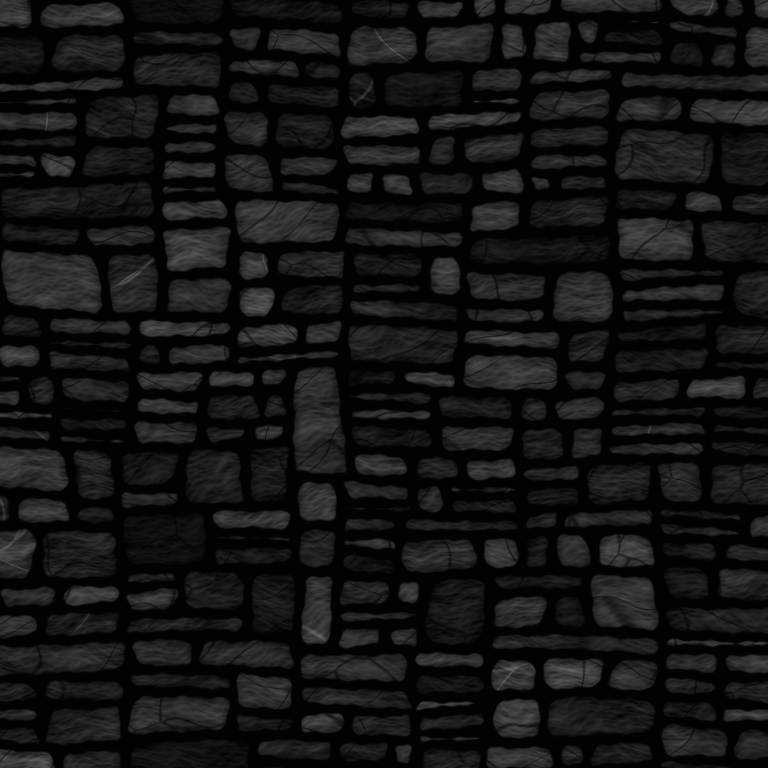
Give the GLSL for this texture, as a Shadertoy shader.

```glsl
float hash(vec2 p) {
    vec3 q = fract(p.xyx * vec3(.1031, .1030, .0973));
    q += dot(q, q.yzx + 33.33);
    return fract((q.x + q.y) * q.z);
}

vec2 hash2(vec2 p) {
    return vec2(hash(p), hash(p + 57.31));
}

// Cellular noise: nearest and second nearest distance
vec2 cellular(vec2 p) {
    vec2 cell = floor(p), nearest = vec2(9.);
    for (int j = -1; j <= 1; j++)
    for (int i = -1; i <= 1; i++) {
        vec2 c = cell + vec2(i, j);
        float d = length(c + hash2(c) - p);
        nearest = d < nearest.x ? vec2(d, nearest.x) : vec2(nearest.x, min(nearest.y, d));
    }
    return nearest;
}

// Layered slate surface, stretched along the bedding
float strata(vec2 p) {
    p.y += .006 * sin(p.x * 31. + 2. * sin(p.y * 23.)) + .002 * sin(p.x * 97. + p.y * 60.);
    float height = 0., amp = .5;
    vec2 freq = vec2(8., 25.);
    for (int k = 0; k < 4; k++) {
        height += amp * cellular(p * freq + float(k) * 19.7).x;
        freq *= vec2(2.15, 1.95);
        amp *= .8;
    }
    return height;
}

float wallShift(vec2 vertex) {
    return .8 * (hash(vertex + 41.) - .5);
}

// Interlocking rectangles: walls alternate direction at each lattice vertex
void findBlock(vec2 p, out vec2 lo, out vec2 hi, out vec2 id) {
    vec2 grid = vec2(6., 8.), g = p * grid;
    lo = floor(g); hi = lo + 1.; id = lo;
    for (int j = -1; j <= 1; j++)
    for (int i = -1; i <= 1; i++) {
        vec2 c = floor(g) + vec2(i, j);
        float s00 = wallShift(c), s10 = wallShift(c + vec2(1, 0));
        float s01 = wallShift(c + vec2(0, 1)), s11 = wallShift(c + 1.);
        bool even = mod(c.x + c.y, 2.) < .5;
        vec2 a = c + (even ? vec2(s01, s00) : vec2(s00, s10));
        vec2 b = c + 1. + (even ? vec2(s10, s11) : vec2(s11, s01));
        if (all(lessThanEqual(a, g)) && all(lessThan(g, b))) { lo = a; hi = b; id = c; }
    }
    lo /= grid;
    hi /= grid;
}

// Random cuts turn large blocks into single stones
void splitBlock(vec2 p, inout vec2 lo, inout vec2 hi, inout vec2 id) {
    for (int k = 0; k < 4; k++) {
        vec2 size = hi - lo, rnd = hash2(id + 7.7);
        if (size.x * size.y < mix(.003, .013, rnd.x * rnd.x)) break;
        bool upright = size.x > size.y * mix(1.5, 3.4, hash(id + 3.1));
        vec2 cut = mix(lo, hi, .28 + .44 * rnd.y);
        bool upper = upright ? p.x > cut.x : p.y > cut.y;
        if (upright) { if (upper) lo.x = cut.x; else hi.x = cut.x; }
        else { if (upper) lo.y = cut.y; else hi.y = cut.y; }
        id = floor(hash2(id + (upper ? 13.3 : 29.9)) * 500.);
    }
}

// Signed distance to a rounded, slightly skewed stone
float stoneDistance(vec2 p, vec2 lo, vec2 hi, vec2 id) {
    vec2 halfSize = .5 * (hi - lo), q = p - .5 * (lo + hi), along = q / halfSize;
    vec2 skewA = hash2(id + 1.3) - .5, skewB = hash2(id + 8.9) - .5;
    vec2 skew = vec2(.013, .007);
    vec2 edge = max(q + skew * skewA * along.yx, -q + skew * skewB * along.yx) - halfSize + .0067;
    edge += .0012 * sin(p.yx * 110. + id) + .0007 * sin(p.yx * 270. + id.yx);
    float radius = min(.006 + .016 * hash(id + 4.4), .45 * min(halfSize.x, halfSize.y));
    edge += radius;
    return length(max(edge, 0.)) + min(max(edge.x, edge.y), 0.) - radius;
}

void mainImage(out vec4 fragColor, in vec2 fragCoord) {
    vec2 uv = fragCoord / iResolution.y;
    vec2 p = uv + .004 * sin(uv.yx * vec2(17., 13.) + 1.5 * sin(uv * 9.));

    vec2 lo, hi, id;
    findBlock(p, lo, hi, id);
    splitBlock(p, lo, hi, id);
    float d = stoneDistance(p, lo, hi, id);

    // Each stone has its own tone; small ones are paler
    vec2 size = hi - lo;
    float small = 1. - smoothstep(.002, .011, size.x * size.y);
    float tone = .045 + .175 * hash(id + 2.6) + .055 * small;

    // Surface grain with light from above
    float tilt = .35 * (hash(id + 6.2) - .5);
    vec2 s = mat2(cos(tilt), sin(tilt), -sin(tilt), cos(tilt)) * uv + id * .137;
    float height = strata(s);
    float relief = height - strata(s + vec2(-.0008, .0022));
    float rough = mix(1.35, .75, smoothstep(.08, .22, tone));
    tone *= max(.1, 1. + rough * (1.1 * (height - .67) + 1.3 * relief));

    // Slanted cracks, a few of them filled with pale mineral
    float slant = hash(id + 9.4) < .5 ? -.7 : .7;
    vec2 net = cellular(vec2(s.x + slant * s.y, s.y - .3 * s.x) * vec2(9., 11.) + .12 * sin(s.yx * 60.));
    float crack = 1. - smoothstep(.0, .045, net.y - net.x);
    float kind = hash(id + 5.8);
    tone *= 1. - .5 * crack * step(.45, kind);
    tone += .13 * crack * step(kind, .08);

    // Worn rim and black joints
    tone *= mix(.72, 1., smoothstep(0., .012, -d));
    float soft = .0012 + .5 / iResolution.y;
    float stone = 1. - smoothstep(-soft, soft, d);
    fragColor = vec4(vec3(mix(.008, tone, stone)), 1.);
}
```
